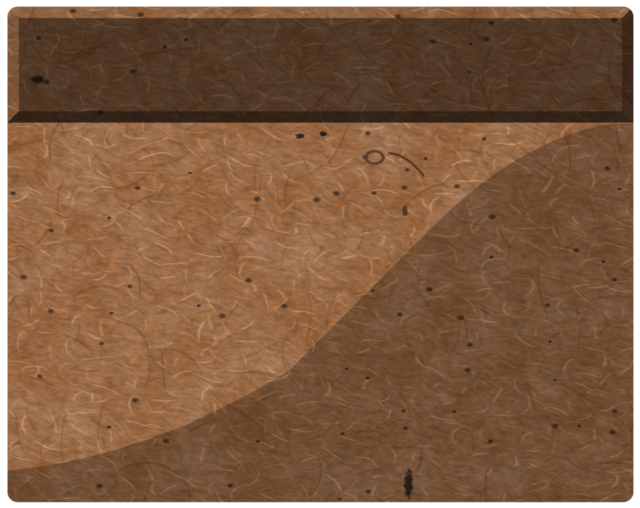
Give the GLSL for this background, as a WebGL 1 fragment shader.

```glsl
precision highp float;
// A rounded card of recycled brown paper: a bevelled dark banner along the top
// and a shaded area under a sweeping S-curve. The paper is gradient noise for
// pulp and tint, with scattered bent fibres and specks laid over it.
uniform vec2 u_resolution;

vec2 hash2(vec2 p) {
  vec3 q = fract(p.xyx * vec3(0.1031, 0.103, 0.0973));
  q += dot(q, q.yzx + 33.33);
  return fract((q.xx + q.yz) * q.zy);
}

mat2 rotation(float a) {
  return mat2(cos(a), -sin(a), sin(a), cos(a));
}

float corner(vec2 cell, vec2 offset) {
  return dot(hash2(cell) * 2.0 - 1.0, offset);
}

float gradientNoise(vec2 p) {
  vec2 i = floor(p), f = p - i;
  vec2 u = f * f * f * (f * (f * 6.0 - 15.0) + 10.0);
  vec2 e = vec2(0.0, 1.0);
  return mix(mix(corner(i, f), corner(i + e.yx, f - e.yx), u.x),
             mix(corner(i + e, f - e), corner(i + 1.0, f - 1.0), u.x), u.y);
}

// One bent hair per cell, with random place, turn, bend and length
float fibres(vec2 p, float cells, float width, float seed) {
  vec2 g = p * cells;
  float ink = 0.0;
  for (int j = -1; j <= 1; j++) {
    for (int i = -1; i <= 1; i++) {
      vec2 cell = floor(g) + vec2(float(i), float(j));
      vec2 spot = hash2(cell + seed), trait = hash2(cell + seed + 57.0);
      vec2 l = rotation(6.283 * trait.x) * (g - cell - spot);
      float d = abs(l.y - (spot.x - 0.5) * 1.5 * l.x * l.x);
      float reach = 0.3 + 0.5 * trait.y;
      float hair = (1.0 - smoothstep(0.0, width, d))
                 * (1.0 - smoothstep(reach * 0.5, reach, abs(l.x)));
      ink = max(ink, hair * (0.3 + 0.7 * spot.y));
    }
  }
  return ink;
}

// Sparse round flecks
float specks(vec2 p, float cells) {
  vec2 g = p * cells, cell = floor(g);
  vec2 spot = hash2(cell + 11.0), trait = hash2(cell + 83.0);
  float d = length((g - cell - 0.2 - 0.6 * spot) * vec2(0.8, 1.1));
  return step(0.8, trait.x) * (1.0 - smoothstep(0.03, 0.06 + 0.08 * trait.y, d));
}

// Ragged elliptical blot
float blot(vec2 p, vec2 centre, vec2 radius) {
  float ragged = 0.6 * gradientNoise(p * 130.0);
  return 1.0 - smoothstep(0.5, 1.2, length((p - centre) / radius) + ragged);
}

vec3 paper(vec2 p) {
  // Pulp grain, drawn out along a slight tilt
  vec2 q = rotation(-0.22) * p + 0.012 * gradientNoise(p * 14.0);
  float tint = gradientNoise(p * 9.0) + 0.8 * gradientNoise(q * vec2(22.0, 38.0) + 7.0);
  float grain = gradientNoise(q * vec2(40.0, 95.0))
              + 0.9 * gradientNoise(q * vec2(85.0, 190.0) + 31.0);
  vec3 c = mix(vec3(0.565, 0.37, 0.22), vec3(0.63, 0.46, 0.335),
               clamp(0.5 + 0.8 * tint, 0.0, 1.0));
  c *= 1.0 + 0.17 * grain + 0.08 * gradientNoise(p * 24.0 + 3.0);

  // Rust and pale hairs
  float rust = 0.6 * fibres(p, 11.0, 0.05, 5.0) + 0.45 * fibres(p, 23.0, 0.09, 140.0);
  c = mix(c, vec3(0.46, 0.24, 0.1), 0.7 * min(rust, 1.0));
  c += vec3(0.13, 0.12, 0.1) * fibres(q * vec2(0.7, 1.2), 29.0, 0.1, 260.0);

  // Flecks, larger blots and a curled dark thread
  float dark = 0.75 * specks(p, 17.0);
  dark = max(dark, blot(p, vec2(0.074, 0.844), vec2(0.014, 0.008)));
  dark = max(dark, blot(p, vec2(0.591, 0.732), vec2(0.009, 0.006)));
  dark = max(dark, blot(p, vec2(0.637, 0.737), vec2(0.008, 0.006)));
  dark = max(dark, blot(p, vec2(0.805, 0.047), vec2(0.009, 0.03)));
  dark = max(dark, 0.7 * blot(p, vec2(0.798, 0.585), vec2(0.006, 0.014)));
  float loopLine = abs(length((p - vec2(0.738, 0.69)) * vec2(0.7, 1.0)) - 0.012);
  vec2 t = p - vec2(0.765, 0.698);
  float tail = abs(t.y + 9.0 * t.x * t.x) / (1.0 + 8.0 * abs(t.x))
             + step(0.035, abs(t.x - 0.035));
  dark = max(dark, 0.65 * (1.0 - smoothstep(0.0005, 0.004, min(loopLine, tail))));
  return mix(c, vec3(0.14, 0.1, 0.09), 0.85 * dark);
}

// Height of the shaded area's edge: two parabolas joined by a straight slope
float sweep(float x) {
  float d = x - 0.0148, e = max(1.207 - x, 0.0);
  if (x < 0.5665) return 0.0739 + d * (0.09 + 0.477 * d);
  return x < 0.854 ? x - 0.299 : 0.757 - e * (0.156 + 1.18 * e);
}

void main() {
  vec2 p = gl_FragCoord.xy / u_resolution * vec2(1.261, 1.0);
  float px = 1.0 / u_resolution.y;

  float light = mix(0.74, 1.0, smoothstep(-px, px, p.y - sweep(p.x)));

  // Banner: lit left and top bevels, dark right and bottom ones
  vec2 lo = p - vec2(0.0148, 0.7586), hi = vec2(1.248, 0.9869) - p;
  float lit = min(lo.x, hi.y), dim = min(hi.x, lo.y);
  float bevel = mix(mix(0.82, 0.93, smoothstep(-px, px, lo.x - hi.y)),
                    mix(0.39, 0.33, smoothstep(-px, px, hi.x - lo.y)),
                    smoothstep(-px, px, lit - dim));
  float banner = mix(bevel, 0.53, smoothstep(-px, px, min(lit, dim) - 0.0225));
  light = mix(light, banner, smoothstep(-px, px, lo.y));

  // Rounded card on white
  vec2 b = abs(p - vec2(0.6314, 0.4992)) - vec2(0.5966, 0.4677);
  float card = length(max(b, 0.0)) + min(max(b.x, b.y), 0.0) - 0.02;
  gl_FragColor = vec4(mix(paper(p) * light, vec3(1.0), smoothstep(-px, px, card)), 1.0);
}
```
